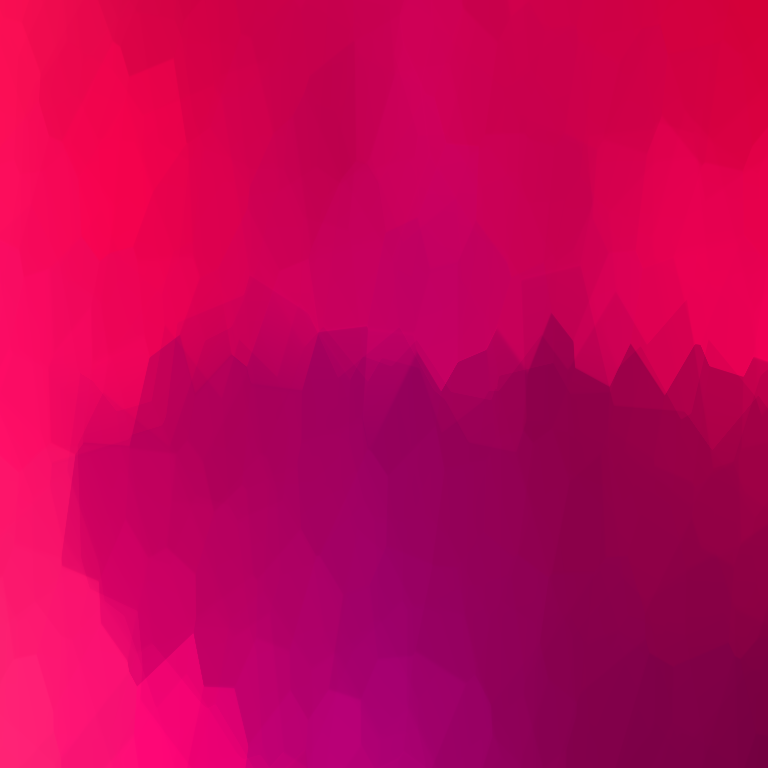
Write a three.js fragment shader that draws this background.

```glsl
varying vec2 vUv;

const int LAYERS = 4;
const float EDGE_SHARPNESS = 70.0;

vec3 hash3(vec2 cell, float seed) {
  vec3 h = fract(vec3(cell.xyx + seed * 7.31) * vec3(0.1031, 0.1030, 0.0973));
  h += dot(h, h.yxz + 33.33);
  return fract((h.xxy + h.yzz) * h.zyx);
}

// Five evenly spaced colour stops
vec3 ramp(float x, vec3 a, vec3 b, vec3 c, vec3 d, vec3 e) {
  float t = clamp(x, 0.0, 1.0) * 4.0;
  vec3 color = mix(a, b, clamp(t, 0.0, 1.0));
  color = mix(color, c, clamp(t - 1.0, 0.0, 1.0));
  color = mix(color, d, clamp(t - 2.0, 0.0, 1.0));
  return mix(color, e, clamp(t - 3.0, 0.0, 1.0));
}

float glow(vec2 p, vec2 center, vec2 radius) {
  vec2 d = (p - center) / radius;
  return exp(-dot(d, d));
}

// Red and pink field
vec3 upperColor(vec2 p) {
  vec3 top = ramp(p.x, vec3(1.0, 0.06, 0.33), vec3(0.79, 0.0, 0.26),
    vec3(0.79, 0.0, 0.32), vec3(0.80, 0.0, 0.28), vec3(0.83, 0.0, 0.22));
  vec3 middle = ramp(p.x, vec3(1.0, 0.05, 0.40), vec3(0.87, 0.0, 0.33),
    vec3(0.79, 0.0, 0.40), vec3(0.80, 0.0, 0.34), vec3(0.95, 0.0, 0.34));
  vec3 bottom = ramp(p.x, vec3(1.0, 0.15, 0.46), vec3(0.98, 0.0, 0.46),
    vec3(0.80, 0.0, 0.47), vec3(0.70, 0.0, 0.40), vec3(0.70, 0.0, 0.30));
  vec3 color = mix(bottom, middle, smoothstep(0.0, 0.55, p.y));
  color = mix(color, top, smoothstep(0.55, 1.0, p.y));

  color = mix(color, vec3(0.98, 0.0, 0.29), 0.7 * glow(p, vec2(0.17, 0.77), vec2(0.10, 0.17)));
  color = mix(color, vec3(0.72, 0.0, 0.29), 0.7 * glow(p, vec2(0.44, 0.81), vec2(0.07, 0.14)));
  color = mix(color, vec3(0.84, 0.0, 0.38), 0.7 * glow(p, vec2(0.55, 0.84), vec2(0.05, 0.18)));
  color = mix(color, vec3(0.72, 0.0, 0.38), 0.7 * glow(p, vec2(0.56, 0.64), vec2(0.08, 0.09)));
  color = mix(color, vec3(0.74, 0.0, 0.29), 0.7 * glow(p, vec2(0.73, 0.75), vec2(0.06, 0.15)));
  return mix(color, vec3(0.93, 0.0, 0.32), 0.7 * glow(p, vec2(0.89, 0.65), vec2(0.09, 0.16)));
}

// Purple and wine field
vec3 lowerColor(vec2 p) {
  vec3 top = ramp(p.x, vec3(0.84, 0.0, 0.37), vec3(0.69, 0.0, 0.34),
    vec3(0.60, 0.0, 0.37), vec3(0.55, 0.0, 0.28), vec3(0.64, 0.0, 0.27));
  vec3 bottom = ramp(p.x, vec3(0.98, 0.0, 0.45), vec3(0.84, 0.0, 0.42),
    vec3(0.63, 0.0, 0.44), vec3(0.52, 0.0, 0.30), vec3(0.45, 0.0, 0.25));
  vec3 color = mix(bottom, top, smoothstep(0.0, 0.48, p.y));
  return mix(color, vec3(0.74, 0.0, 0.47), 0.8 * glow(p, vec2(0.44, 0.0), vec2(0.12, 0.10)));
}

float lowerMask(vec2 p) {
  float ridge = 0.505 + 0.06 * glow(p, vec2(0.32, p.y), vec2(0.08, 1.0))
    + 0.05 * glow(p, vec2(0.75, p.y), vec2(0.10, 1.0));
  float rise = clamp(1.0 - p.y / 0.42, 0.0, 1.0);
  float leftEdge = 0.095 + 0.26 * rise * rise;
  return smoothstep(-0.025, 0.025, min(ridge - p.y, p.x - leftEdge));
}

vec3 paint(vec2 p) {
  return mix(upperColor(p), lowerColor(p), lowerMask(p));
}

// Tall cells with soft borders: xy is the cell centre, z its tone
vec3 shard(vec2 p, vec2 size, float shear, float seed) {
  vec2 grid = vec2(p.x + shear * p.y, p.y) / size;
  vec2 base = floor(grid);
  vec4 sum = vec4(0.0);
  for (int j = -1; j <= 1; j++) {
    for (int i = -1; i <= 1; i++) {
      vec2 cell = base + vec2(float(i), float(j));
      vec3 random = hash3(cell + 50.0, seed);
      vec2 center = cell + 0.08 + 0.84 * random.xy;
      vec2 d = center - grid;
      float weight = exp(-EDGE_SHARPNESS * dot(d, d)) + 1e-30;
      sum += weight * vec4(center, random.z, 1.0);
    }
  }
  vec3 result = sum.xyz / sum.w;
  vec2 center = result.xy * size;
  return vec3(center.x - shear * center.y, center.y, result.z);
}

void main() {
  vec3 color = vec3(0.0);
  float total = 0.0;

  // Translucent layers of shards, the first one dominant
  for (int i = 0; i < LAYERS; i++) {
    float layer = float(i);
    vec2 size = vec2(0.058, 0.135) * (1.0 + 0.22 * layer);
    float shear = 0.12 * (mod(layer, 2.0) * 2.0 - 1.0);
    vec3 facet = shard(vUv, size, shear, layer + 3.0);
    vec2 samplePoint = mix(vUv, facet.xy, 0.8);
    float weight = i == 0 ? 0.55 : 0.15;
    color += weight * paint(samplePoint) * (0.97 + 0.06 * facet.z);
    total += weight;
  }

  gl_FragColor = vec4(clamp(color / total, 0.0, 1.0), 1.0);
}
```
